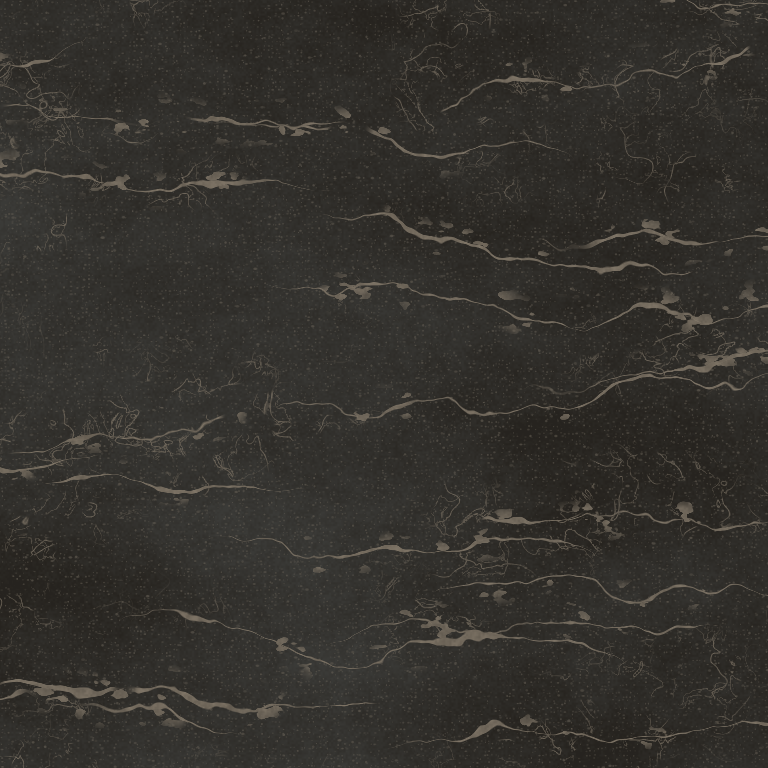
Reproduce this texture procedurally as a WebGL 2 fragment shader.

```glsl
#version 300 es
precision highp float;

uniform vec2 u_resolution;
out vec4 fragColor;

const int VEIN_COUNT = 23;
const vec3 DARK_STONE = vec3(0.150, 0.138, 0.120);
const vec3 PALE_STONE = vec3(0.222, 0.220, 0.208);
const vec3 VEIN_COLOR = vec3(0.445, 0.410, 0.360);
const vec3 SPECK_COLOR = vec3(0.390, 0.365, 0.325);

float hash(vec2 p) {
    vec3 q = fract(p.xyx * 0.1031);
    q += dot(q, q.yzx + 33.33);
    return fract((q.x + q.y) * q.z);
}

float noise(vec2 p) {
    vec2 cell = floor(p);
    vec2 f = fract(p);
    f = f * f * (3.0 - 2.0 * f);
    float low = mix(hash(cell), hash(cell + vec2(1.0, 0.0)), f.x);
    float high = mix(hash(cell + vec2(0.0, 1.0)), hash(cell + vec2(1.0)), f.x);
    return mix(low, high, f.y);
}

float fbm(vec2 p, int octaves) {
    float sum = 0.0, weight = 0.5, total = 0.0;
    for (int i = 0; i < octaves; i++) {
        sum += weight * noise(p);
        total += weight;
        weight *= 0.5;
        p = mat2(1.6, 1.2, -1.2, 1.6) * p + 17.3;
    }
    return sum / total;
}

// Coverage in x, distance to the visible part of the path in y
vec2 vein(vec2 p, float id, float pixel) {
    float start = hash(vec2(id, 3.0)) * 1.15 - 0.35;
    float span = mix(0.35, 0.85, hash(vec2(id, 11.0)));
    float along = (p.x - start) / span;
    float taper = smoothstep(0.0, 0.2, along) * (1.0 - smoothstep(0.7, 1.0, along));

    float level = (id + hash(vec2(id, 23.0))) / float(VEIN_COUNT);
    float slope = mix(-0.16, 0.12, hash(vec2(id, 31.0)));
    float wander = 0.07 * (fbm(vec2(p.x * 6.0, id * 19.7), 4) - 0.5);
    float dist = abs(p.y - level - slope * (along - 0.5) * span - wander);

    float swell = noise(vec2(p.x * 19.0, id * 7.3));
    float ragged = noise(p * vec2(90.0, 150.0));
    float halfWidth = taper * (0.0006 + 0.0052 * swell * swell * swell) * (0.5 + ragged);
    float present = smoothstep(0.26, 0.38, noise(vec2(p.x * 13.0, id * 5.1 + 40.0)) + 0.25 * taper - 0.1);
    float cover = clamp(0.5 + (halfWidth - dist) / pixel, 0.0, 1.0);
    return vec2(cover * present * smoothstep(0.0, 0.12, taper), dist + 0.2 * (1.0 - taper));
}

// Thin curling contour of a noise field
float filament(vec2 p, float frequency, float halfWidth, float pixel) {
    vec2 bend = vec2(fbm(p * frequency * 0.8, 3), fbm(p * frequency * 0.8 + 51.0, 3));
    float field = fbm(p * frequency + 2.2 * bend, 4) - 0.5;
    float slope = max(length(vec2(dFdx(field), dFdy(field))) / pixel, frequency * 0.25);
    return clamp(0.5 + (halfWidth - abs(field) / slope) / pixel, 0.0, 1.0);
}

// One jittered mineral grain per cell, kept inside its cell
float specks(vec2 p, float cells, float density, float radius, float pixel) {
    vec2 id = floor(p * cells);
    vec2 jitter = mix(vec2(0.25), vec2(0.75), vec2(hash(id + 5.0), hash(id + 91.0)));
    vec2 offset = (fract(p * cells) - jitter) / cells;
    offset.x *= mix(0.6, 1.3, hash(id + 47.0));
    float size = radius * mix(0.5, 1.2, hash(id + 133.0));
    float cover = clamp(0.5 + (size - length(offset)) / pixel, 0.0, 1.0);
    return cover * step(hash(id + 211.0), density) * mix(0.25, 0.85, hash(id + 307.0));
}

void main() {
    vec2 p = gl_FragCoord.xy / u_resolution;
    float pixel = 1.0 / u_resolution.y;

    // Clouded stone with fine grain
    float cloud = fbm(p * vec2(2.6, 5.0) + 4.0, 5);
    float mottle = fbm(p * 45.0, 3) - 0.5;
    float grain = noise(p * 370.0) - 0.5;
    float tone = 0.5 + 1.8 * (cloud - 0.5) + 0.35 * mottle + 0.35 * grain;
    vec3 color = mix(DARK_STONE, PALE_STONE, clamp(tone, 0.0, 1.1));

    // Scattered mineral specks
    float dust = specks(p, 210.0, 0.38, 0.0010, pixel);
    dust = max(dust, specks(p + 0.37, 120.0, 0.20, 0.0014, pixel));
    color = mix(color, SPECK_COLOR, dust * 0.75);

    // Broken, mostly horizontal veins
    vec2 warp = vec2(fbm(p * 7.0, 5), fbm(p * 7.0 + 83.0, 5)) - 0.5;
    vec2 bent = p + warp * vec2(0.05, 0.085);
    float veins = 0.0;
    float nearest = 1.0;
    for (int i = 0; i < VEIN_COUNT; i++) {
        vec2 strand = vein(bent, float(i), pixel);
        veins = max(veins, strand.x);
        nearest = min(nearest, strand.y);
    }

    // Curling threads and chips gathered around the veins
    float halo = 1.0 - smoothstep(0.004, 0.035, nearest);
    float patches = smoothstep(0.54, 0.70, fbm(p * vec2(5.0, 9.0) + 29.0, 3) + 0.10 * halo);
    float breaks = smoothstep(0.42, 0.58, noise(p * 38.0 + 9.0));
    float threads = filament(p, 17.0, 0.0006, pixel);
    threads = max(threads, 0.8 * filament(p + 3.1, 30.0, 0.0004, pixel));
    float chips = smoothstep(0.70, 0.73, fbm(p * vec2(38.0, 70.0) + 61.0, 3)) * halo;
    veins = max(veins, max(threads * patches * breaks * 0.85, chips * 0.9));

    vec3 veinTint = VEIN_COLOR * (0.94 + 0.16 * noise(p * 130.0) + 0.10 * grain);
    fragColor = vec4(mix(color, veinTint, veins), 1.0);
}
```
